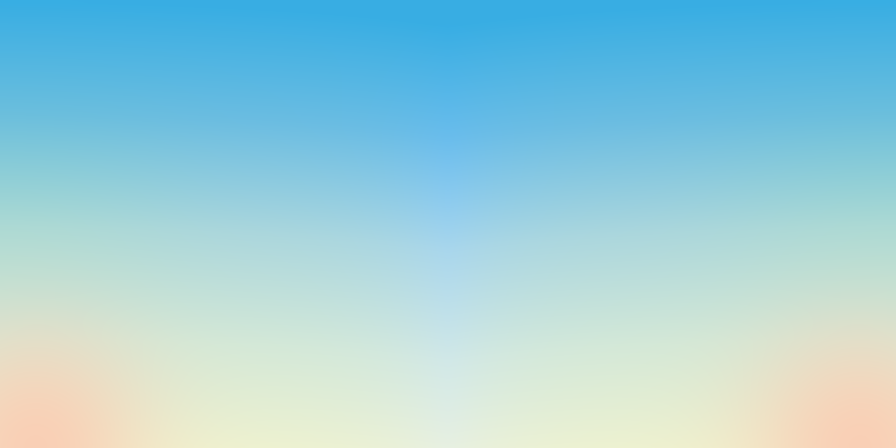
Give the GLSL for this background, as a Shadertoy shader.

```glsl
// Draws a soft dawn sky: a blue-to-cream gradient, a cool central shaft and peach glows low at both sides.

// Sky colours from the top down to the horizon, a quarter of the height apart
const vec3 ZENITH  = vec3(0.22, 0.68, 0.89);
const vec3 UPPER   = vec3(0.42, 0.74, 0.88);
const vec3 MIDDLE  = vec3(0.67, 0.84, 0.86);
const vec3 LOWER   = vec3(0.83, 0.91, 0.84);
const vec3 HORIZON = vec3(0.94, 0.95, 0.81);

// Central shaft: widths are fractions of the half canvas
const float DIP_DEPTH   = 0.06;
const float DIP_WIDTH   = 0.42;
const float SHAFT_WIDTH = 0.14;
const float SHAFT_ROUND = 0.02;
const vec3  SHAFT_TINT  = vec3(-0.01, 0.0, 0.075);

// Side tints
const vec3  EDGE_TINT     = vec3(0.0, 0.012, -0.03);
const vec3  PEACH         = vec3(0.98, 0.805, 0.705);
const vec2  GLOW_CENTRE   = vec2(0.92, 1.0);
const vec2  GLOW_SIZE     = vec2(0.24, 0.25);
const float GLOW_STRENGTH = 0.95;

// Vertical five-colour ramp, depth 0 at the top and 1 at the bottom
vec3 skyRamp(float depth) {
    float s = clamp(depth, 0.0, 1.0) * 4.0;
    vec3 colour = mix(ZENITH, UPPER, clamp(s, 0.0, 1.0));
    colour = mix(colour, MIDDLE, clamp(s - 1.0, 0.0, 1.0));
    colour = mix(colour, LOWER, clamp(s - 2.0, 0.0, 1.0));
    return mix(colour, HORIZON, clamp(s - 3.0, 0.0, 1.0));
}

// Elliptical Gaussian falloff
float glow(vec2 offset, vec2 size) {
    vec2 q = offset / size;
    return exp(-dot(q, q));
}

void mainImage(out vec4 fragColor, in vec2 fragCoord) {
    vec2 uv = fragCoord / iResolution.xy;
    float side = abs(uv.x - 0.5) * 2.0;
    float depth = 1.0 - uv.y;

    // Blue sinks lower near the centre line
    float dip = DIP_DEPTH * exp(-side / DIP_WIDTH);
    vec3 colour = skyRamp(depth - dip);

    // Cool shaft with a rounded crest, absent at the zenith
    float crest = length(vec2(side, SHAFT_ROUND));
    float shaft = exp(-crest / SHAFT_WIDTH) * smoothstep(0.0, 0.5, depth);
    colour += SHAFT_TINT * shaft;

    // Greenish outer edges at mid height
    float edge = smoothstep(0.4, 1.0, side) * exp(-pow((depth - 0.45) / 0.25, 2.0));
    colour += EDGE_TINT * edge;

    // Peach glow in both lower corners
    float peach = GLOW_STRENGTH * glow(vec2(side, depth) - GLOW_CENTRE, GLOW_SIZE);
    colour = mix(colour, PEACH, peach);

    fragColor = vec4(clamp(colour, 0.0, 1.0), 1.0);
}
```
